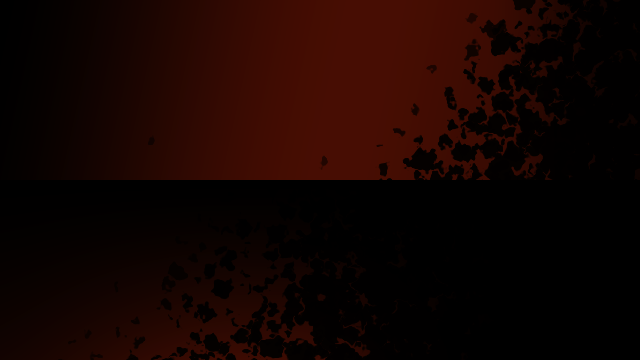
Give the GLSL for this background, as a WebGL 1 fragment shader.

```glsl
precision highp float;
// Two stacked panels of dark red glow, each breaking into black debris toward the right.

uniform vec2 u_resolution;

const vec3 EMBER = vec3(0.280, 0.052, 0.010);
const vec3 SOOT = vec3(0.012, 0.002, 0.000);
const float SPLIT = 0.5;

float hash(vec2 p) {
  vec3 q = fract(vec3(p.xyx) * 0.1031);
  q += dot(q, q.yzx + 33.33);
  return fract((q.x + q.y) * q.z);
}

float noise(vec2 p) {
  vec2 i = floor(p);
  vec2 f = fract(p);
  f = f * f * (3.0 - 2.0 * f);
  float low = mix(hash(i), hash(i + vec2(1.0, 0.0)), f.x);
  float high = mix(hash(i + vec2(0.0, 1.0)), hash(i + 1.0), f.x);
  return mix(low, high, f.y);
}

// Ragged offset that roughens the debris outlines
vec2 ragged(vec2 p) {
  vec2 coarse = vec2(noise(p * 48.0), noise(p * 48.0 + 71.0)) - 0.5;
  vec2 fine = vec2(noise(p * 120.0 + 19.0), noise(p * 120.0 + 47.0)) - 0.5;
  return coarse * 0.024 + fine * 0.012;
}

// Slanted glow of the upper panel, brightest near the centre
float upperGlow(vec2 p) {
  float s = p.x - 0.22 * (p.y - SPLIT);
  float rise = smoothstep(-0.12, 0.92, s);
  float fall = 1.0 - 0.2 * smoothstep(0.95, 1.4, s);
  float veil = 1.0 - 0.75 * smoothstep(1.35, 1.72, p.x);
  return rise * fall * veil;
}

// Glow of the lower panel, rising from the bottom edge
float lowerGlow(vec2 p) {
  float depth = clamp((SPLIT - p.y) / SPLIT, 0.0, 1.0);
  float across = mix(0.28, 1.0, smoothstep(-0.1, 0.7, p.x));
  float veil = 1.0 - smoothstep(0.8, 1.42, p.x);
  return 0.85 * pow(depth, 1.6) * across * veil;
}

// Chance of debris: grows from a slanted front to solid cover
float density(vec2 p, bool upper) {
  float k = abs(p.y - SPLIT) / SPLIT;
  float front = upper ? mix(0.80, 1.33, k) : mix(0.60, 0.08, k);
  float solid = upper ? mix(1.55, 1.75, k) : 1.06;
  return pow(clamp((p.x - front) / (solid - front), 0.0, 1.0), 1.5);
}

// Opacity of one layer of scattered chunks
float chunks(vec2 p, float cell, float seed, bool upper, float soft) {
  vec2 home = floor(p / cell);
  float cover = 0.0;
  for (int y = -1; y <= 1; y++) {
    for (int x = -1; x <= 1; x++) {
      vec2 id = home + vec2(float(x), float(y));
      vec2 key = id + seed;
      vec2 jitter = vec2(hash(key + 3.7), hash(key + 9.2));
      vec2 centre = (id + 0.1 + 0.8 * jitter) * cell;
      float amount = density(centre, upper);
      float present = step(hash(key + 15.4), amount);
      float radius = cell * mix(0.18, 0.38, hash(key + 27.1)) * (1.0 + 0.5 * amount);
      float shape = 1.0 - smoothstep(-soft, soft, length(p - centre) - radius);
      float opacity = mix(0.55, 0.97, smoothstep(0.0, 0.25, amount));
      cover = max(cover, shape * present * opacity);
    }
  }
  return cover;
}

// Several chunk sizes combined
float debris(vec2 p, bool upper, float soft) {
  vec2 q = p + ragged(p);
  float light = 1.0;
  float cell = 0.075;
  for (int i = 0; i < 4; i++) {
    float seed = 37.0 * float(i) + 101.0;
    light *= 1.0 - chunks(q, cell, seed, upper, soft);
    cell *= 0.74;
  }
  return 1.0 - light;
}

vec3 panel(vec2 p, bool upper, float soft) {
  float glow = upper ? upperGlow(p) : lowerGlow(p);
  return mix(EMBER * glow, SOOT * glow, debris(p, upper, soft));
}

void main() {
  float pixel = 1.0 / u_resolution.y;
  vec2 p = gl_FragCoord.xy * pixel;
  float soft = max(pixel, 0.0025);
  float side = smoothstep(-0.5 * pixel, 0.5 * pixel, p.y - SPLIT);
  vec3 color = mix(panel(p, false, soft), panel(p, true, soft), side);
  gl_FragColor = vec4(color, 1.0);
}
```
